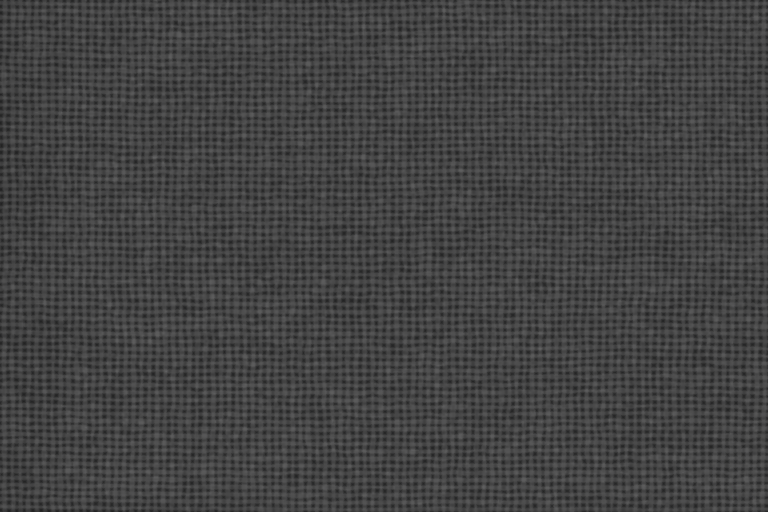
Reproduce this texture procedurally as a WebGL 1 fragment shader.

```glsl
precision highp float;

uniform vec2 u_resolution;

const vec2 THREADS = vec2(96.0, 70.0);
const vec3 GAP_COLOR = vec3(0.150, 0.151, 0.152);
const vec3 SHADE_COLOR = vec3(0.232, 0.232, 0.233);
const vec3 LIGHT_COLOR = vec3(0.338, 0.338, 0.339);

float hash(vec2 p) {
    vec3 q = fract(p.xyx * vec3(0.1031, 0.1030, 0.0973));
    q += dot(q, q.yzx + 33.33);
    return fract((q.x + q.y) * q.z);
}

float noise(vec2 p) {
    vec2 cell = floor(p);
    vec2 f = fract(p);
    f = f * f * (3.0 - 2.0 * f);
    float low = mix(hash(cell), hash(cell + vec2(1.0, 0.0)), f.x);
    float high = mix(hash(cell + vec2(0.0, 1.0)), hash(cell + vec2(1.0, 1.0)), f.x);
    return mix(low, high, f.y);
}

float layeredNoise(vec2 p) {
    float sum = 0.0;
    float weight = 0.5;
    for (int i = 0; i < 3; i++) {
        sum += weight * noise(p);
        p = p * 2.03 + 17.0;
        weight *= 0.5;
    }
    return sum / 0.875;
}

// Half width of a thread, swelling along its length
float threadWidth(float along, float index, float seed) {
    float slub = noise(vec2(along * 0.22, index * 5.0 + seed));
    float knot = noise(vec2(along * 0.9, index * 3.0 + seed + 19.0));
    return 0.31 + 0.09 * (slub - 0.5) + 0.13 * (knot - 0.5);
}

float coverage(float offset, float halfWidth, float blur) {
    return 1.0 - smoothstep(halfWidth - blur, halfWidth + blur, abs(offset));
}

// Slight drift of the threads away from a straight grid
vec2 bend(vec2 p) {
    vec2 drift = vec2(noise(p * 0.05 + 3.0), noise(p * 0.05 + 41.0)) - 0.5;
    vec2 jitter = vec2(noise(p * 0.6 + 9.0), noise(p * 0.6 + 67.0)) - 0.5;
    return p + 0.5 * drift + 0.22 * jitter;
}

vec3 weave(vec2 p, float blur) {
    vec2 cell = floor(p);
    vec2 offset = fract(p) - 0.5;
    float warp = coverage(offset.x, threadWidth(p.y, cell.x, 11.0), blur);
    float weft = coverage(offset.y, threadWidth(p.x, cell.y, 83.0), blur);

    // Alternate which thread lies on top
    float warpOnTop = mod(cell.x + cell.y, 2.0);
    float across = mix(offset.y, offset.x, warpOnTop);
    float roundness = 1.0 - 1.6 * across * across;

    float cover = max(warp, weft);
    float crossing = warp * weft;
    float light = 0.25 + 0.60 * crossing * roundness;
    light += (0.12 * (warpOnTop - 0.5) + 0.30 * (hash(cell + 5.0) - 0.5)) * crossing;
    return mix(GAP_COLOR, mix(SHADE_COLOR, LIGHT_COLOR, light), cover);
}

void main() {
    vec2 uv = gl_FragCoord.xy / u_resolution;
    vec2 p = uv * THREADS;
    float pixel = max(THREADS.x / u_resolution.x, THREADS.y / u_resolution.y);
    vec3 color = weave(bend(p), max(0.20, 0.9 * pixel));

    // Loose fibres and uneven dye
    float fibre = noise(p * vec2(2.4, 2.7) + 29.0) - 0.5;
    float streak = noise(p * vec2(0.12, 0.9) + 53.0) - 0.5;
    float stain = layeredNoise(p * 0.16 + 71.0) - 0.5;
    color *= 1.0 + 0.14 * fibre + 0.05 * streak + 0.04 * stain;

    // Rare pale specks of lint
    float lint = smoothstep(0.93, 0.99, noise(p * 1.3 + 97.0));
    color += 0.025 * lint;

    // Soft falloff toward the left and lower edges
    float falloff = 0.05 * (1.0 - smoothstep(0.0, 0.14, uv.x));
    falloff += 0.10 * (1.0 - smoothstep(0.0, 0.010, uv.y));
    color *= 1.0 - falloff;

    gl_FragColor = vec4(color, 1.0);
}
```
